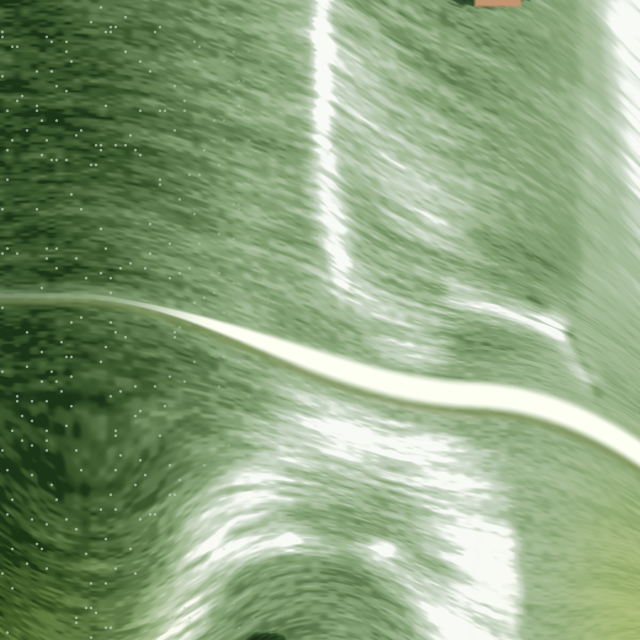
Write a three.js fragment shader that draws this texture.

```glsl
// A broad glossy leaf crossed by a pale midrib, with fine veins and sheen.
// A scalar tone is built from soft strokes and patches, textured by noise
// stretched along the veins, then coloured through a green ramp.
varying vec2 vUv;

const vec3 SHADE = vec3(0.10, 0.21, 0.09);
const vec3 DEEP = vec3(0.22, 0.34, 0.17);
const vec3 MOSS = vec3(0.36, 0.48, 0.30);
const vec3 LEAF = vec3(0.51, 0.63, 0.45);
const vec3 PALE = vec3(0.64, 0.73, 0.59);
const vec3 MIST = vec3(0.76, 0.82, 0.74);
const vec3 SHINE = vec3(0.97, 0.98, 0.96);
const vec3 RIB = vec3(0.99, 1.0, 0.95);
const vec3 OLIVE = vec3(0.43, 0.50, 0.24);
const vec3 TAN = vec3(0.76, 0.59, 0.44);
const float VEINS = 105.0;
const float VEIN_DEPTH = 0.20;
const float GRAIN = 0.20;
const float SPECKS = 130.0;

float hash(vec2 p) {
  vec3 q = fract(vec3(p.xyx) * 0.1031);
  q += dot(q, q.yzx + 33.33);
  return fract((q.x + q.y) * q.z);
}

float noise(vec2 p) {
  vec2 i = floor(p), f = fract(p);
  f = f * f * (3.0 - 2.0 * f);
  return mix(mix(hash(i), hash(i + vec2(1, 0)), f.x),
             mix(hash(i + vec2(0, 1)), hash(i + vec2(1, 1)), f.x), f.y);
}

// Soft stroke from a to b
float stroke(vec2 p, vec2 a, vec2 b, float w) {
  vec2 d = b - a;
  float h = clamp(dot(p - a, d) / dot(d, d), 0.0, 1.0);
  float r = length(p - a - d * h) / w;
  return exp(-r * r);
}

// Soft elliptical patch
float patchAt(vec2 p, vec2 c, vec2 s) {
  vec2 q = (p - c) / s;
  return exp(-dot(q, q));
}

float ribLine(float x) {
  float bend = max(x - 0.73, 0.0);
  return 0.538 - 0.155 * smoothstep(0.1, 0.75, x) - 1.25 * bend * bend;
}

vec3 ramp(float t) {
  vec3 c = mix(SHADE, DEEP, smoothstep(0.0, 0.14, t));
  c = mix(c, MOSS, smoothstep(0.12, 0.32, t));
  c = mix(c, LEAF, smoothstep(0.30, 0.50, t));
  c = mix(c, PALE, smoothstep(0.48, 0.66, t));
  c = mix(c, MIST, smoothstep(0.64, 0.82, t));
  return mix(c, SHINE, smoothstep(0.80, 1.05, t));
}

float upperSheen(vec2 p) {
  float s = 0.50 * stroke(p, vec2(0.503, 1.02), vec2(0.505, 0.75), 0.016);
  s = max(s, 0.50 * stroke(p, vec2(0.505, 0.75), vec2(0.535, 0.56), 0.026));
  s = max(s, 0.32 * stroke(p, vec2(0.53, 0.57), vec2(0.66, 0.46), 0.045));
  s += 0.24 * stroke(p, vec2(0.53, 0.92), vec2(0.66, 0.66), 0.075);
  s += 0.34 * stroke(p, vec2(0.71, 0.54), vec2(0.87, 0.49), 0.020);
  s += 0.26 * stroke(p, vec2(0.86, 0.50), vec2(0.92, 0.41), 0.018);
  float edge = 0.945 + 0.12 * (1.0 - p.y);
  s += 0.42 * smoothstep(edge - 0.025, edge + 0.03, p.x) * smoothstep(0.52, 0.8, p.y);
  return s + 0.10 * smoothstep(0.89, 0.92, p.x) * smoothstep(0.4, 0.6, p.y);
}

float lowerSheen(vec2 p) {
  float s = 0.48 * stroke(p, vec2(0.25, -0.03), vec2(0.34, 0.17), 0.050);
  s = max(s, 0.40 * stroke(p, vec2(0.34, 0.17), vec2(0.48, 0.32), 0.070));
  s = max(s, 0.46 * stroke(p, vec2(0.48, 0.33), vec2(0.67, 0.29), 0.062));
  s = max(s, 0.50 * stroke(p, vec2(0.67, 0.28), vec2(0.755, 0.15), 0.068));
  s = max(s, 0.52 * stroke(p, vec2(0.755, 0.15), vec2(0.765, -0.04), 0.075));
  s *= 1.0 - 0.85 * smoothstep(0.80, 0.83, p.x + 0.12 * max(p.y - 0.1, 0.0));
  s += 0.32 * stroke(p, vec2(0.34, 0.135), vec2(0.45, 0.152), 0.014);
  s += 0.32 * stroke(p, vec2(0.45, 0.152), vec2(0.60, 0.135), 0.015);
  s += 0.30 * stroke(p, vec2(0.60, 0.13), vec2(0.72, -0.01), 0.030);
  return s - 0.10 * patchAt(p, vec2(0.48, 0.03), vec2(0.14, 0.08));
}

void main() {
  vec2 p = vUv;
  float d = p.y - ribLine(p.x);
  float above = smoothstep(-0.015, 0.015, d);

  // Vein coordinate: follows the rib, falls at upper right, arches below
  float arch = 0.45 + 0.07 * cos((p.x - 0.5) * 9.0);
  float v = p.y - mix(ribLine(p.x), arch, smoothstep(0.05, 0.4, -d));
  v += 0.35 * max(p.x - 0.5, 0.0) * smoothstep(0.0, 0.25, d);
  v += 0.006 * noise(p * 9.0);
  float threads = noise(vec2(p.x * 13.0, v * VEINS)) - 0.5;
  float fine = noise(vec2(p.x * 75.0, v * VEINS * 2.2)) - 0.5;
  float clouds = noise(vec2(p.x * 7.0, v * 16.0)) - 0.5;

  // Broad light and shade
  float tone = 0.08 + 0.42 * smoothstep(-0.03, 0.50, p.x) + 0.09 * smoothstep(0.5, 1.0, p.x);
  tone -= 0.10 * patchAt(p, vec2(0.0, 0.28), vec2(0.16, 0.16));
  tone += 0.14 * patchAt(p, vec2(0.04, 0.0), vec2(0.16, 0.12));
  tone += 0.06 * patchAt(p, vec2(0.40, 0.65), vec2(0.10, 0.22));
  tone -= 0.12 * patchAt(p, vec2(0.76, 0.46), vec2(0.08, 0.035));
  tone -= 0.10 * patchAt(p, vec2(0.61, 0.60), vec2(0.07, 0.04));
  tone -= 0.10 * patchAt(p, vec2(0.84, 0.60), vec2(0.09, 0.06));
  tone -= 0.08 * patchAt(p, vec2(0.80, 0.92), vec2(0.10, 0.10));
  tone -= 0.14 * stroke(p, vec2(0.83, 0.535), vec2(0.89, 0.48), 0.008);
  tone -= 0.16 * stroke(p, vec2(0.89, 0.48), vec2(0.935, 0.385), 0.008);
  float sheen = mix(lowerSheen(p), upperSheen(p), above);
  tone += sheen * (1.0 + 0.7 * threads);

  // Veins and grain fade on the smooth right flank
  float rough = 1.0 - 0.65 * smoothstep(0.72, 0.95, p.x);
  tone += rough * (VEIN_DEPTH * threads + GRAIN * fine) + 0.10 * clouds;
  vec3 color = ramp(tone);
  float yellow = patchAt(p, vec2(0.0, 0.0), vec2(0.2)) + patchAt(p, vec2(1.0, 0.0), vec2(0.12, 0.25));
  color *= mix(vec3(1.0), vec3(1.06, 1.03, 0.82), yellow);

  // Scattered bright specks on the dark side
  vec2 cell = floor(p * SPECKS), spot = fract(p * SPECKS) - 0.5;
  float speck = step(0.955, hash(cell + 7.0)) * (1.0 - smoothstep(0.12, 0.42, length(spot)));
  color = mix(color, MIST, 0.75 * speck * (1.0 - smoothstep(0.2, 0.5, p.x)));

  // Midrib with its olive lower edge and soft halo
  float width = 0.003 + 0.018 * smoothstep(0.2, 0.56, p.x);
  float lit = smoothstep(0.10, 0.34, p.x);
  color = mix(color, OLIVE, 0.60 * exp(-pow((d + width + 0.006) / 0.008, 2.0)));
  color = mix(color, PALE, 0.45 * exp(-pow(d / (width + 0.010), 2.0)));
  float core = 1.0 - smoothstep(width * 0.55, width * 1.2 + 0.002, abs(d));
  color = mix(color, mix(PALE, RIB, lit), core * mix(0.35, 1.0, lit));

  // Dark nicks at the borders, one with a tan patch
  float nick = smoothstep(0.35, 0.65, patchAt(p, vec2(0.76, 1.01), vec2(0.075, 0.026)) + 0.3 * fine);
  nick = max(nick, smoothstep(0.35, 0.65, patchAt(p, vec2(0.415, -0.004), vec2(0.04, 0.018)) + 0.3 * fine));
  color = mix(color, SHADE * (0.9 + fine), 0.85 * nick);
  vec2 box = abs(p - vec2(0.778, 1.0)) - vec2(0.036, 0.010);
  color = mix(color, TAN, 1.0 - smoothstep(-0.003, 0.004, max(box.x, box.y)));
  gl_FragColor = vec4(clamp(color, 0.0, 1.0), 1.0);
}
```
